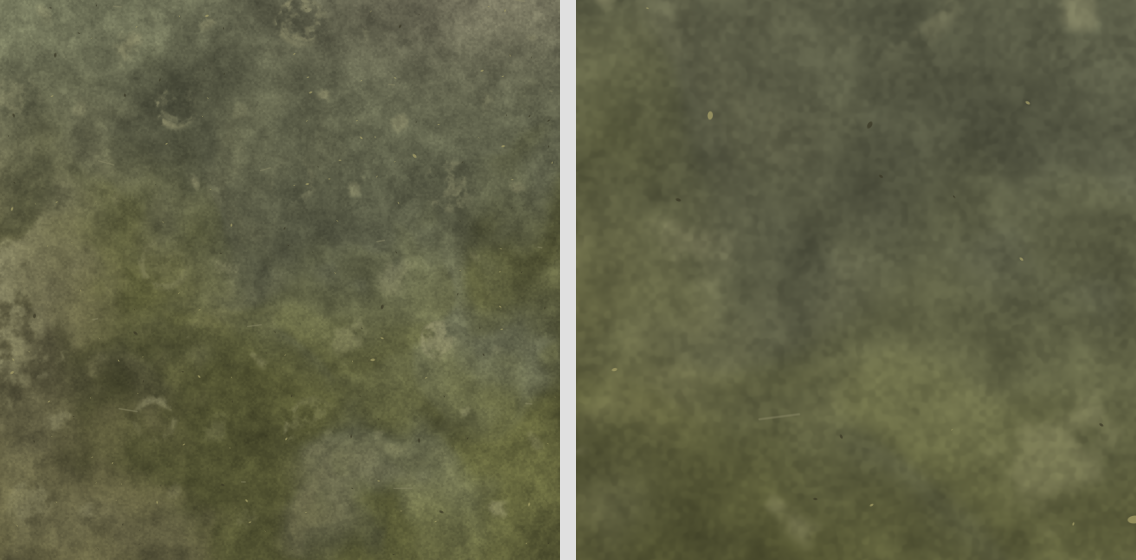
Left, the full canvas; right, a detail of the centre.
Reproduce this texture procedurally as a Shadertoy shader.

```glsl
const vec3 SLATE = vec3(0.385, 0.395, 0.305);
const vec3 OLIVE = vec3(0.365, 0.370, 0.220);
const vec3 UMBER = vec3(0.420, 0.400, 0.280);
const vec3 HAZE = vec3(0.480, 0.465, 0.385);
const vec3 DUST = vec3(0.560, 0.550, 0.415);
const vec3 CHIP = vec3(0.680, 0.650, 0.420);
const vec3 SOOT = vec3(0.220, 0.210, 0.140);
const float BROAD_CONTRAST = 0.62;
const float CLOUD_CONTRAST = 0.50;
const float DETAIL_CONTRAST = 0.30;
const float GRAIN_CONTRAST = 0.13;
const int RINGS = 11;
const int PATCHES = 34;
const int SCRATCHES = 14;
const float SPECK_GRID = 26.0;
const float SPECK_CHANCE = 0.24;

float hash(vec2 p) {
    vec3 q = fract(p.xyx * 0.1031);
    q += dot(q, q.yzx + 33.33);
    return fract((q.x + q.y) * q.z);
}

vec2 hash2(vec2 p) {
    return vec2(hash(p), hash(p + 57.3));
}

// Smooth cellular noise: random cell values blended by distance
float cellNoise(vec2 p) {
    vec2 cell = floor(p);
    vec2 f = p - cell;
    float total = 0.0, weights = 0.0;
    for (int y = -1; y <= 1; y++)
    for (int x = -1; x <= 1; x++) {
        vec2 o = vec2(x, y);
        vec2 d = o + 0.2 + 0.6 * hash2(cell + o) - f;
        float w = exp(-5.0 * dot(d, d));
        total += w * hash(cell + o + 113.7);
        weights += w;
    }
    return total / weights;
}

float layered(vec2 p, int octaves) {
    float sum = 0.0, amp = 1.0, norm = 0.0;
    for (int i = 0; i < octaves; i++) {
        sum += amp * cellNoise(p);
        norm += amp;
        amp *= 0.58;
        p = mat2(1.6, 1.2, -1.2, 1.6) * p + 17.3;
    }
    return sum / norm;
}

// Evenly spread random points
vec2 scatter(int i, vec2 seed) {
    return fract(seed + float(i) * vec2(0.7549, 0.5698));
}

vec2 turn(vec2 p, float a) {
    return vec2(cos(a) * p.x + sin(a) * p.y, cos(a) * p.y - sin(a) * p.x);
}

void mainImage(out vec4 fragColor, in vec2 fragCoord) {
    vec2 p = fragCoord / iResolution.xy;
    float soft = 1.2 / iResolution.y;

    vec2 warp = vec2(layered(p * 5.0, 3), layered(p * 5.0 + 31.0, 3)) - 0.5;
    float broad = layered(p * 3.2 + warp + 4.0, 4) - 0.5;
    float cloud = layered(p * 10.0 + warp * 1.5 + 61.0, 4) - 0.5;
    float detail = layered(p * 48.0 + 9.0, 3) - 0.5;
    float tint = layered(p * 2.6 + warp + 83.0, 3) - 0.5;
    float grain = cellNoise(p * 260.0) - 0.5;

    // Ground: slate above, olive below, umber towards the lower left
    vec3 color = mix(OLIVE, SLATE, smoothstep(0.15, 0.75, p.y + 1.5 * tint + 0.08));
    float umber = smoothstep(0.6, 0.0, p.x - tint - cloud * 0.4) * smoothstep(1.0, 0.4, p.y);
    color = mix(color, UMBER, 0.75 * umber);
    vec2 corner = (p - vec2(0.85, 1.02)) / vec2(0.34, 0.15);
    color = mix(color, HAZE, 0.75 * exp(-dot(corner, corner)));
    color *= 1.0 + BROAD_CONTRAST * broad + CLOUD_CONTRAST * cloud;

    // Pale dust along the left edge
    float edge = exp(-p.x * 14.0) * smoothstep(0.2, 0.4, p.y) * smoothstep(0.78, 0.6, p.y);
    float dust = 0.75 * edge * smoothstep(-0.16, 0.14, cloud + 0.5 * detail);

    // Ragged pale patches
    for (int i = 0; i < PATCHES; i++) {
        vec2 rnd = hash2(vec2(i, 5));
        vec2 q = turn(p - scatter(i, vec2(0.31, 0.12)), rnd.x * 6.28) + warp * 0.03;
        float size = mix(0.012, 0.036, rnd.y * rnd.y);
        float d = length(q * vec2(1.0, 1.4)) / size - 2.2 * cloud - 1.6 * detail;
        dust = max(dust, smoothstep(1.2, 0.1, d) * mix(0.15, 0.55, hash(vec2(i, 8))));
    }

    // Broken round marks, some filled
    float wear = smoothstep(-0.17, 0.13, detail + 0.6 * cloud);
    for (int i = 0; i < RINGS; i++) {
        vec2 rnd = hash2(vec2(i, 21));
        vec2 q = p - scatter(i, vec2(0.52, 0.68));
        float r = mix(0.030, 0.047, rnd.x);
        float d = length(q) + 0.022 * cloud + 0.01 * detail;
        float rim = smoothstep(0.010, 0.001, abs(d - r));
        float side = 0.6 + 0.4 * sin(atan(q.y, q.x) + rnd.y * 6.28);
        float disc = smoothstep(r, r * 0.75, d) * smoothstep(0.45, 0.9, rnd.y);
        dust = max(dust, wear * max(rim * side, 0.8 * disc) * mix(0.25, 0.75, hash(vec2(i, 34))));
    }
    color = mix(color, DUST, dust);
    color *= 1.0 + DETAIL_CONTRAST * detail + GRAIN_CONTRAST * grain;

    // Fine, nearly level scratches
    for (int i = 0; i < SCRATCHES; i++) {
        vec2 rnd = hash2(vec2(i, 47));
        vec2 q = turn(p - scatter(i, vec2(0.17, 0.43)), (rnd.x - 0.5) * 0.6);
        q.x -= clamp(q.x, -0.016 * rnd.y, 0.016 * rnd.y);
        color = mix(color, DUST, 0.45 * smoothstep(0.0005 + soft, 0.0, length(q)));
    }

    // Small chips and dark specks
    vec2 cell = floor(p * SPECK_GRID);
    vec2 rnd = hash2(cell + 211.0);
    vec2 q = (fract(p * SPECK_GRID) - 0.2 - 0.6 * hash2(cell + 307.0)) / SPECK_GRID;
    q = turn(q, rnd.y * 6.28) * vec2(1.0, 1.7);
    float size = mix(0.0010, 0.0042, pow(hash(cell + 401.0), 4.0));
    float speck = smoothstep(size + soft, size - soft, length(q) + 0.003 * detail);
    speck *= step(rnd.x, SPECK_CHANCE);
    color = mix(color, rnd.y < 0.6 ? CHIP : SOOT, 0.7 * speck);

    fragColor = vec4(clamp(color, 0.0, 1.0), 1.0);
}
```
